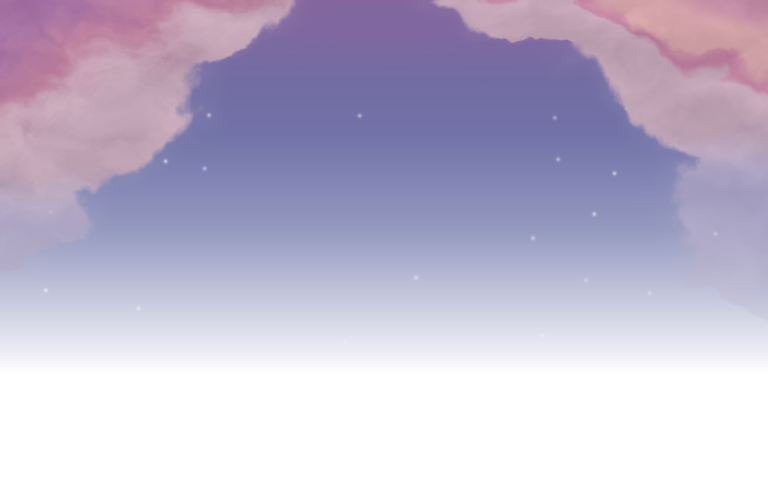
Write a WebGL 1 fragment shader that draws this background.

```glsl
precision highp float;
// Dusk sky fading to white, framed by painted clouds in both upper corners.
// Cloud outlines are piecewise ramps warped by fractal noise; the sky is a
// vertical gradient, and stars are soft dots jittered inside a sparse grid.

uniform vec2 u_resolution;

const float ASPECT = 1.542;
const vec3 LILAC = vec3(0.73, 0.68, 0.78);
const vec3 BLUSH = vec3(0.77, 0.65, 0.71);
const vec3 ROSE = vec3(0.75, 0.50, 0.61);
const vec3 ORCHID = vec3(0.68, 0.47, 0.66);
const vec3 PEACH = vec3(0.82, 0.63, 0.64);

float hash(vec2 p) {
  return fract(sin(dot(p, vec2(127.1, 311.7))) * 43758.545);
}

float noise(vec2 p) {
  vec2 i = floor(p);
  vec2 f = fract(p);
  f = f * f * (3.0 - 2.0 * f);
  float top = mix(hash(i), hash(i + vec2(1.0, 0.0)), f.x);
  float bottom = mix(hash(i + vec2(0.0, 1.0)), hash(i + 1.0), f.x);
  return mix(top, bottom, f.y);
}

// Fractal noise centred on zero.
float fbm(vec2 p) {
  float sum = 0.0;
  float amp = 0.5;
  for (int i = 0; i < 5; i++) {
    sum += amp * (noise(p) - 0.5);
    p = mat2(1.6, 1.2, -1.2, 1.6) * p + 3.7;
    amp *= 0.55;
  }
  return sum;
}

float ramp(float a, float b, float v) {
  return clamp((v - a) / (b - a), 0.0, 1.0);
}

// Sky colour by depth y below the top edge.
vec3 skyColor(float y) {
  vec3 c = mix(vec3(0.51, 0.40, 0.62), vec3(0.45, 0.425, 0.64), ramp(0.0, 0.16, y));
  c = mix(c, vec3(0.445, 0.45, 0.66), ramp(0.16, 0.27, y));
  c = mix(c, vec3(0.58, 0.60, 0.75), ramp(0.27, 0.46, y));
  c = mix(c, vec3(0.83, 0.84, 0.90), ramp(0.46, 0.64, y));
  c = mix(c, vec3(0.93, 0.93, 0.96), ramp(0.64, 0.71, y));
  return mix(c, vec3(1.0), ramp(0.71, 0.75, y));
}

// Horizontal position of each cloud outline at depth y.
float leftEdge(float y) {
  return 0.585 - 0.04 * ramp(0.0, 0.07, y) - 0.12 * ramp(0.07, 0.12, y)
    - 0.03 * ramp(0.12, 0.22, y) - 0.04 * ramp(0.22, 0.29, y)
    - 0.18 * ramp(0.29, 0.40, y) - 0.02 * ramp(0.40, 0.48, y)
    - 0.28 * ramp(0.48, 0.61, y);
}

float rightEdge(float y) {
  return 0.84 + 0.16 * ramp(0.0, 0.076, y) + 0.13 * ramp(0.076, 0.10, y)
    + 0.085 * ramp(0.10, 0.20, y) + 0.17 * ramp(0.20, 0.31, y)
    - 0.035 * ramp(0.31, 0.40, y) + 0.03 * ramp(0.40, 0.48, y)
    - 0.02 * ramp(0.48, 0.57, y) + 0.22 * ramp(0.57, 0.65, y);
}

vec3 leftColor(vec2 p, float shade) {
  float slant = p.y + 0.55 * p.x + 0.22 * shade;
  vec3 c = mix(BLUSH, LILAC, smoothstep(0.32, 0.45, p.y));
  c = mix(ROSE, c, smoothstep(0.16, 0.33, slant));
  return mix(ORCHID, c, smoothstep(0.05, 0.21, slant));
}

vec3 rightColor(vec2 p, float shade) {
  vec3 c = mix(BLUSH, LILAC, smoothstep(0.22, 0.38, p.y));
  float fold = -0.02 + 0.11 * ramp(1.13, 1.29, p.x)
    + 0.06 * ramp(1.29, 1.40, p.x) + 0.02 * ramp(1.40, 1.54, p.x);
  float depth = fold - p.y + 0.06 * shade;
  vec3 inner = mix(ROSE, PEACH, smoothstep(0.015, 0.05, depth));
  inner = mix(inner, mix(ROSE, BLUSH, 0.2), smoothstep(0.10, 0.17, depth));
  return mix(c, inner, smoothstep(-0.006, 0.012, depth));
}

// One jittered soft dot in some of the grid cells.
float stars(vec2 p) {
  vec2 cell = floor(p / 0.128);
  vec2 jitter = vec2(hash(cell + 3.1), hash(cell + 8.7));
  vec2 centre = (cell + 0.15 + 0.7 * jitter) * 0.128;
  float present = step(0.62, hash(cell + 21.3));
  float glow = exp(-dot(p - centre, p - centre) / 0.000016);
  return glow * present * (0.4 + 0.3 * hash(cell + 5.9));
}

void main() {
  vec2 uv = gl_FragCoord.xy / u_resolution;
  vec2 p = vec2(uv.x * ASPECT, 1.0 - uv.y);
  vec2 warp = vec2(fbm(p * 11.0), fbm(p * 11.0 + 17.0));
  vec2 q = p + vec2(0.10, 0.06) * warp;
  float shade = fbm(vec2(p.x + p.y, p.y * 2.2 - p.x * 0.6) * 6.0 + warp);

  // Sky with a faint violet haze along the top.
  vec3 color = skyColor(p.y);
  float haze = smoothstep(0.14, 0.05, q.y + 0.1 * shade);
  color = mix(color, vec3(0.52, 0.40, 0.62), 0.4 * haze);
  float starBand = smoothstep(0.17, 0.20, p.y) * smoothstep(0.74, 0.70, p.y);
  color = mix(color, vec3(0.95, 0.95, 1.0), stars(p) * starBand);

  // Clouds: a thin outer veil, then the textured body, fading downward.
  float leftDepth = leftEdge(q.y) - q.x;
  float rightDepth = q.x - rightEdge(q.y);
  float leftFade = mix(0.95, 0.55, smoothstep(0.36, 0.50, p.y));
  float rightFade = mix(0.94, 0.48, smoothstep(0.27, 0.40, p.y));
  rightFade *= 1.0 - 0.6 * smoothstep(0.45, 0.62, p.y);
  float veil = smoothstep(-0.06, 0.02, max(leftDepth, rightDepth));
  color = mix(color, LILAC, 0.12 * veil * smoothstep(0.64, 0.52, p.y));
  vec3 light = vec3(0.16, 0.15, 0.13) * shade;
  float leftMask = smoothstep(-0.006, 0.022, leftDepth) * leftFade;
  float rightMask = smoothstep(-0.006, 0.022, rightDepth) * rightFade;
  color = mix(color, leftColor(q, shade) + light, leftMask);
  color = mix(color, rightColor(q, shade) + light, rightMask);

  gl_FragColor = vec4(color, 1.0);
}
```
